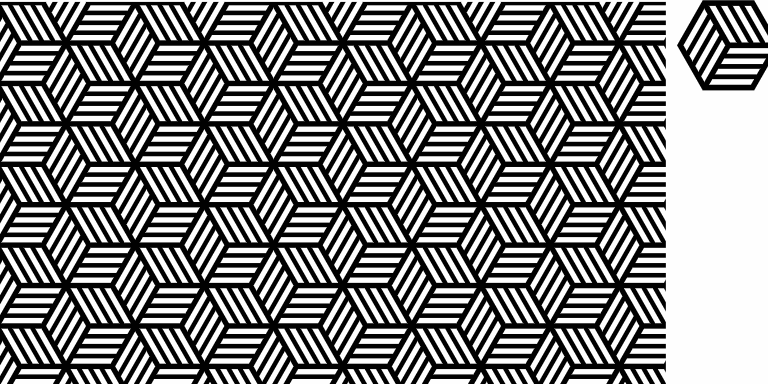
Give the GLSL for this pattern, as a WebGL 1 fragment shader.

```glsl
precision highp float;
// Striped rhombus cubes tiled over a panel, with a single cube beside it on white.
uniform vec2 u_resolution;

const float ROOT3 = 1.7320508;
const float SQUEEZE = 0.988;          // slight horizontal compression of the cubes

// Lengths below are fractions of the rhombus height.
const float OUTLINE = 0.134;          // line between neighbouring rhombi
const float BAR = 0.132;              // white bar inside a rhombus
const float PITCH = 0.245;            // spacing of the four bars

const float TILE_HEIGHT = 0.10526;    // rhombus height in the panel
const vec2 TILE_ORIGIN = vec2(0.232, 0.9932);
const vec2 PANEL_CORNER = vec2(1.734, 0.995);

const float SOLO_HEIGHT = 0.110;      // rhombus height of the single cube
const vec2 SOLO_CENTER = vec2(1.897, 0.882);

const vec3 INK = vec3(0.005);
const vec3 PAPER = vec3(0.995);

// Coverage from a signed distance that is positive inside.
float cover(float inside, float pixel) {
  return clamp(inside / pixel + 0.5, 0.0, 1.0);
}

vec2 toCubeUnits(vec2 p, vec2 center, float height) {
  return (p - center) / (height * vec2(SQUEEZE, 1.0));
}

// Offset from the nearest center of a flat-topped hexagon grid, apothem 1.
vec2 nearestHex(vec2 p) {
  vec2 cell = vec2(2.0 * ROOT3, 2.0);
  vec2 a = mod(p + 0.5 * cell, cell) - 0.5 * cell;
  vec2 b = mod(p, cell) - 0.5 * cell;
  return dot(a, a) < dot(b, b) ? a : b;
}

// Positive inside a hexagon of the given apothem.
float hexInside(vec2 p, float apothem) {
  vec2 q = abs(p);
  return apothem - max(q.y, 0.5 * (ROOT3 * q.x + q.y));
}

// Positive inside the four bars of the lower right rhombus.
float barsInside(vec2 p) {
  float across = -p.y - 0.5;
  float along = 0.5 * (ROOT3 * p.x - p.y) - 0.5;
  float barCenter = (clamp(floor(across / PITCH), -2.0, 1.0) + 0.5) * PITCH;
  float bar = 0.5 * BAR - abs(across - barCenter);
  float ends = 0.5 - 0.5 * OUTLINE - abs(along);
  return min(bar, ends);
}

// White bars on all three faces of a cube, by turns of 120 degrees.
float cubeBars(vec2 p, float pixel) {
  mat2 turn = mat2(-0.5, 0.5 * ROOT3, -0.5 * ROOT3, -0.5);
  float inside = -1.0;
  for (int face = 0; face < 3; face++) {
    inside = max(inside, barsInside(p));
    p = turn * p;
  }
  return cover(inside, pixel);
}

void main() {
  vec2 p = gl_FragCoord.xy / u_resolution * vec2(2.0, 1.0);
  float pixel = 1.0 / u_resolution.y;

  // Tiled panel, cut at its right and top edges.
  vec2 tile = nearestHex(toCubeUnits(p, TILE_ORIGIN, TILE_HEIGHT));
  float tiled = cubeBars(tile, pixel / TILE_HEIGHT);
  vec2 margin = PANEL_CORNER - p;
  float light = mix(1.0, tiled, cover(min(margin.x, margin.y), pixel));

  // Single cube with its outer outline.
  vec2 solo = toCubeUnits(p, SOLO_CENTER, SOLO_HEIGHT);
  float soloPixel = pixel / SOLO_HEIGHT;
  float body = cover(hexInside(solo, 1.0 + 0.5 * OUTLINE), soloPixel);
  light = mix(light, cubeBars(solo, soloPixel), body);

  gl_FragColor = vec4(mix(INK, PAPER, light), 1.0);
}
```
